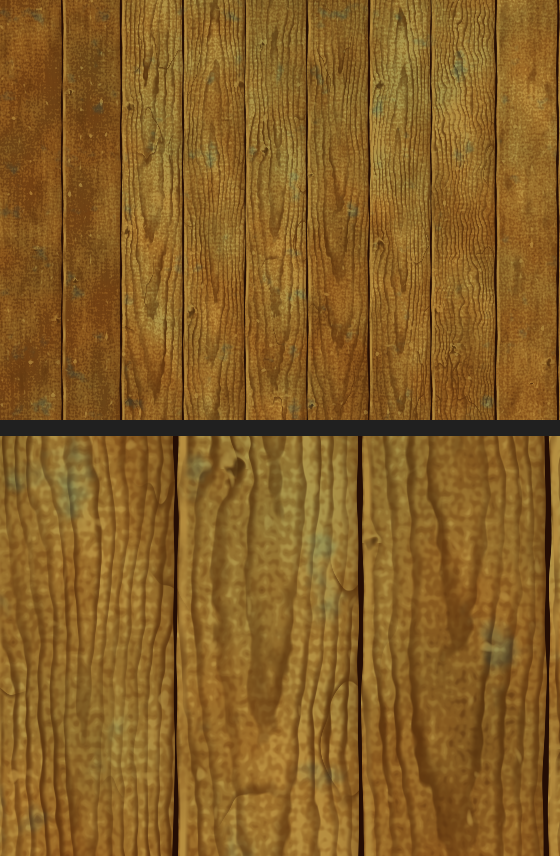
Top, the full canvas; bottom, a detail of the centre.
This texture is drawn by a WebGL 1 fragment shader. Its source:

```glsl
precision highp float;
uniform vec2 u_resolution;

const float PLANKS = 9.035;
const vec3 SEAM = vec3(0.14, 0.05, 0.015);
const vec3 GRAIN = vec3(0.36, 0.20, 0.05);
const vec3 BROWN = vec3(0.44, 0.26, 0.08);
const vec3 TAN = vec3(0.54, 0.35, 0.12);
const vec3 GOLD = vec3(0.62, 0.44, 0.17);
const vec3 STRAW = vec3(0.72, 0.56, 0.25);
const vec3 OLIVE_TINT = vec3(0.93, 1.06, 1.2);

float hash(vec2 p) {
  return fract(sin(dot(p, vec2(127.1, 311.7))) * 43758.5);
}

float corner(vec2 cell, vec2 offset) {
  float angle = 6.2832 * hash(cell);
  return dot(vec2(cos(angle), sin(angle)), offset);
}

// Gradient noise, about -0.7 to 0.7
float noise(vec2 p) {
  vec2 i = floor(p), f = fract(p), e = vec2(1.0, 0.0);
  vec2 s = f * f * f * (f * (f * 6.0 - 15.0) + 10.0);
  return mix(mix(corner(i, f), corner(i + e, f - e), s.x),
             mix(corner(i + e.yx, f - e.yx), corner(i + 1.0, f - 1.0), s.x), s.y);
}

float fbm(vec2 p) {
  float sum = 0.0, gain = 1.0;
  for (int i = 0; i < 4; i++) {
    sum += gain * noise(p);
    p = p * 2.03 + 17.3;
    gain *= 0.5;
  }
  return sum;
}

// Slightly uneven plank widths
float plankCoord(float x) {
  float narrowing = smoothstep(0.12, 0.2, x) * (1.0 - smoothstep(0.78, 0.87, x));
  return (x + 0.0052 * narrowing) * PLANKS;
}

// Small knots: x = dark core, y = pale rim, z = bend of the nearby grain
vec3 knots(vec2 p, float id) {
  vec3 sum = vec3(0.0);
  for (int i = 0; i < 2; i++) {
    vec2 seed = vec2(id * 3.7 + 1.3, float(i) * 5.1);
    vec2 center = vec2(hash(seed) * 0.9 - 0.45, hash(seed + 2.4));
    float size = mix(0.025, 0.07, hash(seed + 7.9));
    vec2 d = (p - center) * vec2(1.0, 6.0);
    float r = length(d + 0.07 * noise(p * vec2(14.0, 80.0))) / size;
    sum.x += 1.0 - smoothstep(0.3, 1.0, r);
    sum.y += smoothstep(0.7, 1.1, r) * (1.0 - smoothstep(1.2, 1.9, r)) * step(0.0, d.y);
    sum.z += exp(-r * r * 0.15) * size;
  }
  return min(sum, 1.0);
}

// Growth rings: nested arches on some planks, running lines on others
float growthRings(vec2 p, float id, float straight, float bend) {
  vec2 shift = vec2(id * 17.3, id * 5.7);
  float x = p.x + 0.17 * noise(p * vec2(1.6, 4.0) + shift)
          + 0.04 * noise(p * vec2(5.0, 16.0) + shift);
  float crown = 0.57 + 0.2 * mod(id, 3.0);
  float arches = (length(vec2(x, 0.48 * (p.y - crown))) + bend) * mix(11.0, 15.0, hash(shift));
  float lines = (x + 0.12 * p.y + bend) * 15.0 + 0.8 * noise(p * vec2(4.0, 30.0) + shift);
  float t = fract(mix(arches, lines, straight) + 0.22 * noise(p * vec2(16.0, 55.0) + shift));
  return smoothstep(0.42, 0.84, t) * (1.0 - smoothstep(0.88, 1.0, t));
}

vec3 woodRamp(float tone) {
  vec3 c = mix(BROWN, TAN, smoothstep(0.0, 0.33, tone));
  c = mix(c, GOLD, smoothstep(0.33, 0.66, tone));
  return mix(c, STRAW, smoothstep(0.66, 1.0, tone));
}

vec3 plankColor(vec2 uv, vec2 p, float id) {
  float plain = max(step(id, 1.5), step(7.5, id));
  vec3 knot = knots(p, id);
  vec2 q = vec2(p.x + id * 13.0, p.y);
  // Broad tone, fibres and fine cross weave
  float tone = 0.17 + 0.3 * smoothstep(1.0, 2.0, id) + 0.16 * (hash(vec2(id, 4.2)) - 0.5);
  tone += 0.14 * smoothstep(0.0, 0.6, uv.y) + 0.35 * noise(uv * vec2(4.0, 3.0) + 3.3);
  tone += 0.42 * fbm(q * vec2(1.5, 5.0)) + 0.28 * noise(q * vec2(21.0, 10.0));
  tone += 0.24 * noise(q * vec2(7.0, 190.0)) + 0.42 * noise(q * vec2(31.0, 170.0));
  vec3 color = woodRamp(tone);
  // Growth lines, torn curls and smudges
  float rings = growthRings(p, id, step(2.5, abs(id - 4.0)), knot.z);
  float strength = mix(0.75, 0.12, plain) * (0.8 + 0.9 * noise(q * vec2(3.0, 8.0)));
  color = mix(color, GRAIN, rings * clamp(strength, 0.0, 1.0));
  float edge = noise(q * vec2(2.2, 6.0) + 4.7) + 0.12 * noise(q * vec2(9.0, 30.0));
  float curl = smoothstep(-0.01, 0.0, edge) * (1.0 - smoothstep(0.0, 0.05, edge));
  curl *= smoothstep(0.08, 0.3, noise(q * vec2(1.7, 5.0) + 9.2)) * (1.0 - plain);
  float smudge = smoothstep(0.1, 0.8, fbm(q * vec2(4.0, 13.0) + 8.1)) * plain;
  color = mix(color, GRAIN, max(0.7 * curl, 0.55 * smudge));
  // Knots and pale nicks
  color = mix(color, GRAIN * 0.8, 0.75 * knot.x);
  color = mix(color, STRAW, 0.6 * knot.y);
  color = mix(color, STRAW, 0.7 * smoothstep(0.4, 0.55, noise(q * vec2(11.0, 50.0) + 2.6)));
  // Olive tint toward the upper middle, faint cool stains
  float middle = 1.0 - smoothstep(0.15, 0.55, abs(uv.x - 0.55));
  float olive = 0.75 * middle * smoothstep(0.1, 1.0, uv.y) + 0.9 * fbm(uv * vec2(9.0, 7.0));
  color *= mix(vec3(1.0), OLIVE_TINT, clamp(olive, -0.3, 1.1));
  float stain = smoothstep(0.3, 0.8, fbm(uv * vec2(20.0, 15.0)));
  return color + vec3(-0.1, 0.0, 0.06) * stain;
}

// Dark gap with soft shade on its left and a worn bright lip on its right
vec3 addSeam(vec3 color, float across, float y, float pixel) {
  float index = floor(across + 0.5), present = step(0.5, index);
  float d = across - index + 0.02 * noise(vec2(index * 7.3, y * 9.0));
  float wear = noise(vec2(index * 3.1, y * 22.0));
  float width = mix(0.008, 0.02, hash(vec2(index, 9.1))) + 0.012 * wear;
  float shade = exp(-abs(d) * 20.0) * (1.0 - smoothstep(-0.01, 0.01, d));
  float lip = smoothstep(width, width + 0.015, d) * (1.0 - smoothstep(0.045, 0.075, d));
  color = mix(color, GRAIN, 0.55 * shade * present);
  color = mix(color, STRAW, lip * clamp(0.6 + wear, 0.0, 1.0) * present);
  float gap = 1.0 - smoothstep(width - 0.5 * pixel, width + 0.5 * pixel, abs(d));
  return mix(color, SEAM, gap * present);
}

void main() {
  vec2 uv = gl_FragCoord.xy / u_resolution;
  float across = plankCoord(uv.x);
  vec3 color = plankColor(uv, vec2(fract(across) - 0.5, uv.y), floor(across));
  color = addSeam(color, across, uv.y, PLANKS / u_resolution.x);
  gl_FragColor = vec4(clamp(color, 0.0, 1.0), 1.0);
}
```
